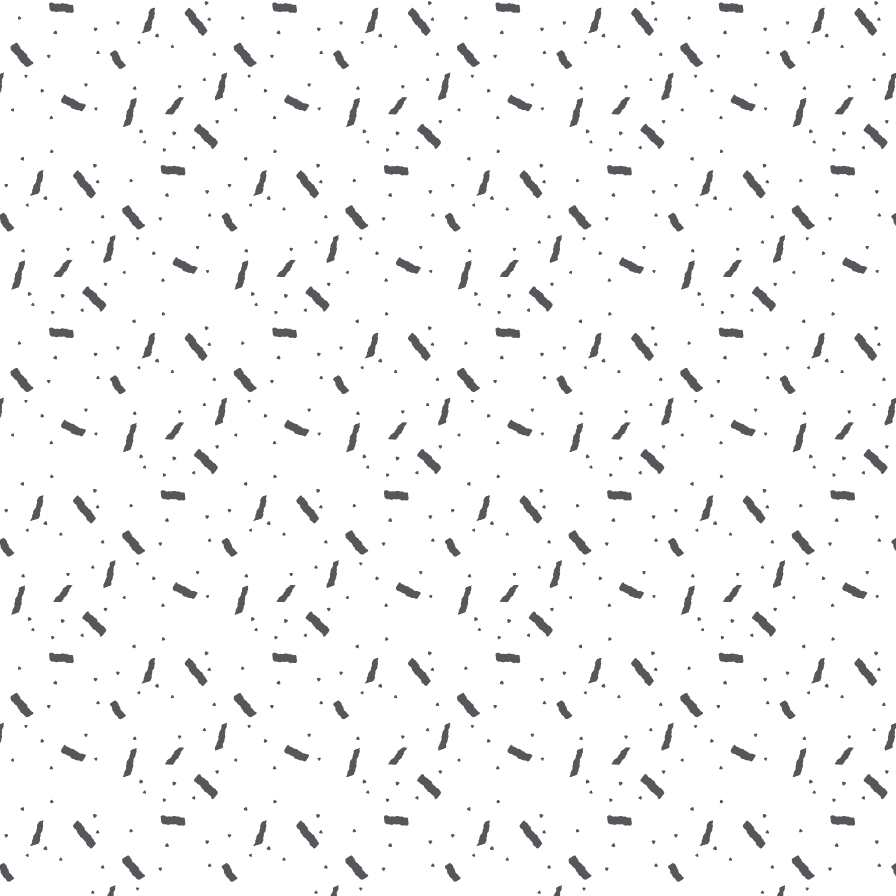
Reproduce this pattern procedurally as a WebGL 2 fragment shader.

```glsl
#version 300 es
precision highp float;
// Scattered grey brush dashes and tiny ink specks on white paper.
// One tile of ten dashes repeats on a brick lattice (odd rows shift by half
// a tile); specks sit on a jittered grid and keep clear of the dashes.

#define UNITS 1152.0               // pattern units across the canvas
#define TILE vec2(287.0, 209.0)    // tile size in units
#define ORIGIN vec2(384.0)         // tile corner, from the top left
#define BROAD_HALF 5.0             // half width of broad dashes
#define THIN_HALF 3.9              // half width of thin dashes
#define ROUGHNESS 0.55             // wobble of the dash edges
#define SPECK_GRID vec2(6.0, 5.0)  // specks per tile
#define SPECK_RADIUS 2.1
#define SPECK_CLEARANCE 8.0
#define INK vec3(0.335, 0.34, 0.355)
#define PAPER vec3(1.0)

uniform vec2 u_resolution;
out vec4 fragColor;

// Dash centre (xy) and half axis (zw), y pointing down
const int DASHES = 10;
const vec4 dashes[DASHES] = vec4[DASHES](
  vec4(269.0,  44.0, 15.5,  1.0), vec4( 95.5,  60.0, -4.5, 15.5),
  vec4(155.0,  62.0, 12.0, 15.0), vec4(217.5, 105.0, 11.0, 13.5),
  vec4( 54.0, 111.0,  6.5, 10.5), vec4(188.0, 145.0, -3.5, 16.5),
  vec4(284.0, 167.0, 14.0,  7.0), vec4( 71.0, 178.0, -4.5, 17.5),
  vec4(128.5, 170.0, -8.0, 11.0), vec4(168.0, 209.0, 12.5, 12.5));

float hash(float n) {
  return fract(sin(n * 91.7 + 3.1) * 4375.85);
}

vec2 hash2(vec2 p) {
  float n = dot(p, vec2(17.3, 59.1));
  return vec2(hash(n), hash(n + 7.7));
}

// Offset from the closest lattice copy of a centre
vec2 nearestCopy(vec2 offset) {
  float row = round(offset.y / TILE.y);
  offset -= row * vec2(0.5 * TILE.x, TILE.y);
  offset.x -= TILE.x * round(offset.x / TILE.x);
  return offset;
}

// Rough, slightly bent box; right-leaning dashes are thin with a pointed top
float dashDistance(vec2 offset, vec2 halfAxis, float seed) {
  float halfLength = length(halfAxis);
  vec2 axis = halfAxis / halfLength;
  float along = dot(offset, axis);
  float across = dot(offset, vec2(-axis.y, axis.x));
  bool thin = halfAxis.x < 0.0;
  float t = clamp(along / halfLength, -1.0, 1.0);

  across += (hash(seed) - 0.5) * 3.0 * (t * t - 0.4);
  along -= across * (thin ? 0.65 : 0.5 * (hash(seed + 20.0) - 0.5));
  float halfWidth = thin ? THIN_HALF * (1.0 + 0.22 * t)
                         : BROAD_HALF + 1.1 * (hash(seed + 40.0) - 0.5);
  float phase = seed * 2.4 + across * 0.4;
  halfWidth += ROUGHNESS * (sin(along * 0.37 + phase)
                          + 0.5 * sin(along * 0.95 - phase));

  float corner = thin ? 1.4 : 2.4;
  vec2 edge = abs(vec2(along, across)) - vec2(halfLength, halfWidth) + corner;
  return length(max(edge, 0.0)) + min(max(edge.x, edge.y), 0.0) - corner;
}

float dashField(vec2 p) {
  float nearest = 1e3;
  for (int i = 0; i < DASHES; i++) {
    vec2 offset = nearestCopy(p - dashes[i].xy);
    nearest = min(nearest, dashDistance(offset, dashes[i].zw, float(i) + 1.0));
  }
  return nearest;
}

// One speck per grid cell, moved until it is clear of the dashes
float speckField(vec2 p) {
  float row = floor(p.y / TILE.y);
  p -= row * vec2(0.5 * TILE.x, TILE.y);
  p.x = mod(p.x, TILE.x);
  vec2 cellSize = TILE / SPECK_GRID;
  vec2 cell = floor(p / cellSize);
  for (int attempt = 0; attempt < 5; attempt++) {
    vec2 jitter = hash2(cell + float(attempt) * 11.0 + 2.0);
    vec2 centre = (cell + mix(vec2(0.08), vec2(0.92), jitter)) * cellSize;
    if (dashField(centre) > SPECK_CLEARANCE) {
      vec2 offset = p - centre;
      float angle = atan(offset.y, offset.x);
      float lump = 0.3 * sin(3.0 * angle + jitter.x * 40.0);
      return length(offset) - SPECK_RADIUS - lump - 0.5 * (jitter.y - 0.5);
    }
  }
  return 1e3;
}

void main() {
  float side = min(u_resolution.x, u_resolution.y);
  vec2 fromTop = vec2(gl_FragCoord.x, u_resolution.y - gl_FragCoord.y);
  vec2 p = fromTop / side * UNITS - ORIGIN;

  // Merge both layers and smooth over one pixel
  float shape = min(dashField(p), speckField(p));
  float coverage = clamp(0.5 - shape * side / UNITS, 0.0, 1.0);
  fragColor = vec4(mix(PAPER, INK, coverage), 1.0);
}
```
